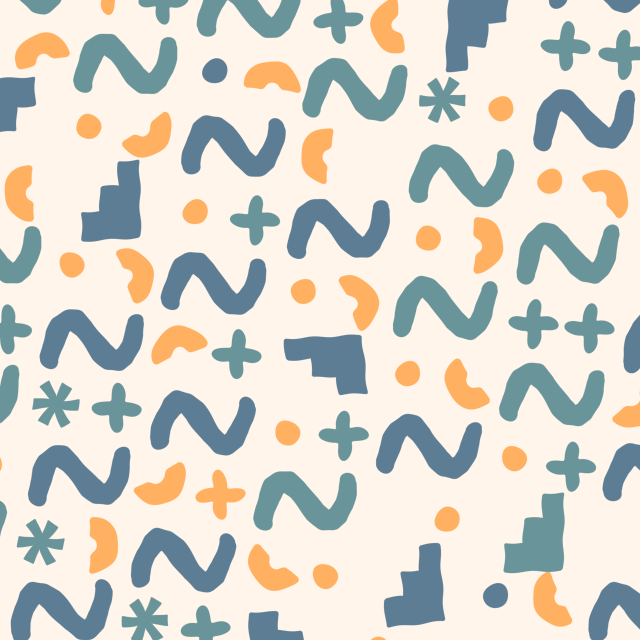
Give the GLSL for this pattern, as a WebGL 1 fragment shader.

```glsl
precision highp float;
// Scattered paper cut-outs: squiggles, stairs, arcs, stars, asterisks and dots on cream.

uniform vec2 u_resolution;

const vec3 CREAM  = vec3(1.00, 0.96, 0.92);
const vec3 BLUE   = vec3(0.36, 0.49, 0.58);
const vec3 TEAL   = vec3(0.41, 0.58, 0.60);
const vec3 ORANGE = vec3(1.00, 0.69, 0.38);

const vec2  CELL          = vec2(0.180, 0.108); // one large shape or two small ones
const float LAYOUT_TILT   = -0.12;
const float SHAPE_TILT    = 0.16;
const float JITTER        = 0.008;
const float WOBBLE        = 0.0013;             // hand-cut edge
const float WOBBLE_FREQ   = 110.0;
const float STAIR_CHANCE  = 0.30;
const float GAP_CHANCE    = 0.05;
const float REACH         = 0.105;              // no shape extends further
const float HALF_PI       = 1.5707963;

float hash(vec2 p) {
  return fract(sin(dot(p, vec2(127.1, 311.7))) * 43758.55);
}

mat2 rotation(float a) {
  float c = cos(a), s = sin(a);
  return mat2(c, s, -s, c);
}

// Intersection of two edges with rounded corners
float roundedMax(vec2 d, float r) {
  d += r;
  return length(max(d, 0.0)) + min(max(d.x, d.y), 0.0) - r;
}

vec2 squigglePoint(float s) {
  return vec2(0.067 * sin(1.7 * s), -0.032 * sin(3.0 * HALF_PI * s));
}

float squiggle(vec2 p) {
  float d = 1.0;
  vec2 a = squigglePoint(-1.0);
  for (int i = 1; i <= 16; i++) {
    float s = float(i) / 8.0 - 1.0;
    vec2 b = squigglePoint(s), ab = b - a;
    float h = clamp(dot(p - a, ab) / dot(ab, ab), 0.0, 1.0);
    s += (h - 1.0) / 8.0;
    d = min(d, length(p - a - h * ab) - (0.0168 - 0.0035 * s * s - 0.001 * s));
    a = b;
  }
  return d;
}

float stairs(vec2 p) {
  float d = 1.0;
  p += vec2(0.061, 0.046);
  p.x += 0.05 * p.y;
  for (int i = 0; i < 3; i++) {
    vec2 halfSize = 0.5 * (vec2(0.122, 0.034) + float(i) * vec2(-0.038, 0.029));
    d = min(d, roundedMax(abs(p - halfSize) - halfSize, 0.004));
  }
  return d;
}

float arc(vec2 p) {
  p = vec2(abs(p.x), p.y + 0.013);
  float cut = dot(p, vec2(cos(1.62), -sin(1.62)));
  return roundedMax(vec2(abs(length(p) - 0.028) - 0.0165, cut), 0.007);
}

float star(vec2 p) {
  float a = 4.0 * atan(p.y, p.x);
  float r = 0.0275 + 0.0115 * cos(a);
  float slope = 0.046 * sin(a) / r;
  return (length(p) - r) / sqrt(1.0 + slope * slope);
}

float asterisk(vec2 p) {
  float sector = HALF_PI / 1.5;
  float a = mod(atan(p.y, p.x) + 0.5 * sector, sector) - 0.5 * sector;
  vec2 q = length(p) * vec2(cos(a), sin(a));
  return roundedMax(vec2(q.x - 0.036, abs(q.y) - 0.0055 - 0.1 * q.x), 0.002);
}

void paint(inout vec3 color, float d, vec3 ink) {
  float pixel = 1.0 / min(u_resolution.x, u_resolution.y);
  color = mix(ink, color, smoothstep(-0.75 * pixel, 0.75 * pixel, d));
}

void paintLarge(inout vec3 color, vec2 p, vec2 id) {
  float pick = hash(id + 3.1), tint = hash(id + 7.7);
  if (pick < STAIR_CHANCE) {
    float turn = HALF_PI * floor(4.0 * hash(id + 5.3));
    paint(color, stairs(rotation(turn) * p), tint < 0.5 ? BLUE : TEAL);
  } else {
    paint(color, squiggle(p), tint < 0.64 ? BLUE : TEAL);
  }
}

// Each pair holds one wide piece (slot 0) and one compact piece (slot 1)
void paintSmall(inout vec3 color, vec2 p, vec2 id, float slot) {
  float pick = hash(id + 3.1), tint = hash(id + 7.7);
  if (hash(id + 9.2) < GAP_CHANCE) return;
  if (slot < 0.5 && pick < 0.62) {
    paint(color, arc(rotation(4.0 * HALF_PI * hash(id + 5.3)) * p), ORANGE);
  } else if (slot > 0.5 && pick < 0.58) {
    paint(color, length(p) - 0.0195, tint < 0.25 ? BLUE : ORANGE);
  } else if (pick < 0.88) {
    paint(color, star(p), tint < 0.25 ? ORANGE : TEAL);
  } else {
    paint(color, asterisk(p), TEAL);
  }
}

void main() {
  vec2 uv = gl_FragCoord.xy / min(u_resolution.x, u_resolution.y);
  mat2 tilt = rotation(LAYOUT_TILT);
  vec2 home = floor((uv * tilt) / CELL);
  vec3 color = CREAM;

  // Checkerboard of large shapes and small pairs, with neighbours
  for (int k = 0; k < 9; k++) {
    vec2 cell = home + vec2(mod(float(k), 3.0), floor(float(k) / 3.0)) - 1.0;
    bool large = mod(cell.x + cell.y, 2.0) < 0.5;
    float side = hash(cell + 1.9) < 0.5 ? -0.25 : 0.25;
    for (int s = 0; s < 2; s++) {
      if (large && s == 1) break;
      float slot = float(s);
      vec2 id = cell + 41.3 * slot;
      vec2 spot = cell + 0.5;
      if (!large) spot.x += side * (1.0 - 2.0 * slot);
      vec2 p = uv - tilt * (spot * CELL);
      p -= JITTER * (vec2(hash(id + 11.4), hash(id + 17.8)) - 0.5);
      if (length(p) > REACH) continue;
      p = rotation(SHAPE_TILT * (hash(id + 23.6) - 0.5)) * p;
      p += WOBBLE * sin(WOBBLE_FREQ * p.yx + 6.0 * hash(id + 29.5) + vec2(0.0, 2.0));
      if (large) paintLarge(color, p, id);
      else paintSmall(color, p, id, slot);
    }
  }
  gl_FragColor = vec4(color, 1.0);
}
```
